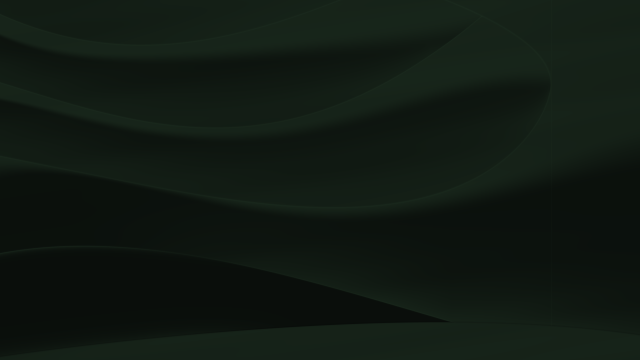
This background is drawn by a WebGL 1 fragment shader. Its source:

```glsl
precision highp float;

uniform vec2 u_resolution;

// Lengths are in units of 1/432 of the canvas height, y pointing down
const float UNITS = 432.0;
const vec3 SHADOW = vec3(0.034, 0.050, 0.038);
const vec3 LIGHT = vec3(0.103, 0.163, 0.115);
const vec2 RIM_TIP = vec2(661.0, 100.0);
const float RIM_SLOPE = 10.0;
const float BAND_TONE = 0.80;
const float POCKET_DARK = 0.24;
const float POCKET_LIGHT = 0.56;
const float CAVE_TONE = 0.05;
const float FLOOR_TONE = 0.74;
const float LINE_GAIN = 0.15;
const float SHEEN_GAIN = 0.025;

// Smooth curve through five heights at t = 0, 1, 2, 3, 4
float curve(float t, float a, float b, float c, float d, float e) {
  float d2 = c - 2.0 * b + a;
  float d3 = d - 3.0 * c + 3.0 * b - a;
  float d4 = e - 4.0 * d + 6.0 * c - 4.0 * b + a;
  return a + t * (b - a + (t - 1.0) / 2.0 * (d2 + (t - 2.0) / 3.0 * (d3 + (t - 3.0) / 4.0 * d4)));
}

// Antialiased coverage, full where distance is positive
float cover(float distance, float pixel) {
  return smoothstep(-0.75 * pixel, 0.75 * pixel, distance);
}

// Thin highlight along an edge
float edgeLine(float distance, float pixel) {
  float width = max(1.0, 0.7 * pixel);
  return LINE_GAIN * exp(-distance * distance / (width * width));
}

// Lit band above bandEnd, then a dark pocket brightening toward the next edge
float fold(float y, float bandEnd, float nextEdge, float softness, float across) {
  float depth = clamp((y - bandEnd) / max(nextEdge - bandEnd, 20.0), 0.0, 1.0);
  float pocket = mix(POCKET_DARK, POCKET_LIGHT, depth * depth * (3.0 - 2.0 * depth));
  float shade = smoothstep(-softness, softness, y - bandEnd);
  return mix(BAND_TONE, pocket + 0.08 * across, shade);
}

void main() {
  float pixel = UNITS / u_resolution.y;
  vec2 p = gl_FragCoord.xy * pixel;
  p.y = UNITS - p.y;
  float across = clamp(p.x / 768.0, 0.0, 1.0);

  // Fold edges and the lower ends of their lit bands
  float topEdge = curve(p.x / 100.0, 17.0, 48.0, 53.0, 36.0, 3.0);
  float topBand = curve(p.x / 140.0, 42.0, 70.0, 66.0, 56.0, 38.0);
  float midEdge = curve(p.x / 145.0, 99.0, 140.0, 152.0, 113.0, 18.0);
  float midBand = curve(p.x / 165.0, 119.0, 156.0, 161.0, 123.0, 98.0);
  float lowBand = curve(p.x / 192.0, 204.0, 227.0, 257.0, 234.0, 180.0);
  float caveEdge = curve(p.x / 135.0, 304.0, 296.0, 314.0, 347.0, 386.0);
  float floorEdge = curve(p.x / 192.0, 428.0, 405.0, 390.5, 387.0, 402.0);

  // Rounded rim: two branches meeting at the right tip
  float s = sqrt(max(RIM_TIP.x - p.x, 0.0));
  float rimLow = curve(s / 6.43, RIM_TIP.y, 178.0, 240.0, 241.0, 187.0);
  float rimHigh = RIM_TIP.y - 8.9 * s;
  float rimScale = 2.0 * s / sqrt(4.0 * s * s + RIM_SLOPE * RIM_SLOPE);
  float rim = min(min(rimLow - p.y, p.y - rimHigh) * rimScale, RIM_TIP.x - p.x);

  // Outer slope and the shadow below it, lit again near the lower edges
  float rise = max(min(caveEdge, floorEdge) - p.y, 0.0);
  float glow = 0.60 * exp(-rise / 38.0) * smoothstep(80.0, 480.0, p.x);
  float below = 0.13 + glow * (1.0 - 0.25 * smoothstep(600.0, 768.0, p.x));
  float lowSoft = 4.0 + 24.0 * across * across + 10.0 * exp(-p.x / 50.0);
  float outer = mix(BAND_TONE, 0.70, smoothstep(0.6, 1.0, across));
  float tone = mix(outer, below, smoothstep(-lowSoft, lowSoft, p.y - lowBand));

  // Nested folds inside the rim
  float inner = fold(p.y, midBand, rimLow, 3.0 + 14.0 * across, across);
  tone = mix(tone, inner, cover(rim, pixel));
  float upper = fold(p.y, topBand, midEdge, 3.0 + 22.0 * across, across);
  float insideRim = cover(rim, pixel);
  tone = mix(tone, upper, cover(midEdge - p.y, pixel) * insideRim);
  float crown = mix(0.54, 0.74, smoothstep(0.0, 0.5, across)) - 0.001 * (topEdge - p.y);
  tone = mix(tone, crown, cover(topEdge - p.y, pixel) * insideRim);

  // Edge highlights
  tone += edgeLine(rim, pixel) * step(p.x, RIM_TIP.x + 2.0);
  tone += (edgeLine(p.y - midEdge, pixel) + edgeLine(p.y - topEdge, pixel)) * insideRim;

  // Dark cave with a lit lip and a faint glow from its floor
  float caveDepth = p.y - caveEdge;
  float lip = 0.62 * exp(-max(caveDepth, 0.0) / 3.0) * (1.0 - smoothstep(80.0, 330.0, p.x));
  float floorGlow = 0.36 * exp(-max(floorEdge - p.y, 0.0) / 10.0);
  floorGlow *= 1.0 - smoothstep(180.0, 380.0, p.x);
  tone = mix(tone, CAVE_TONE + lip + floorGlow, cover(caveDepth, pixel));
  tone += edgeLine(caveDepth, pixel);

  // Foreground floor with a fine dark rim
  float floorDepth = p.y - floorEdge;
  tone = mix(tone, FLOOR_TONE - 0.10 * exp(-p.x / 120.0), cover(floorDepth, pixel));
  tone -= edgeLine(floorDepth, pixel);

  // Faint diagonal sheen
  float sheen = sin(0.09 * p.y + 0.012 * p.x) + 0.5 * sin(0.17 * p.y + 0.031 * p.x + 1.3);
  tone += SHEEN_GAIN * sheen * smoothstep(0.05, 0.4, tone);

  gl_FragColor = vec4(mix(SHADOW, LIGHT, clamp(tone, 0.0, 1.15)), 1.0);
}
```
